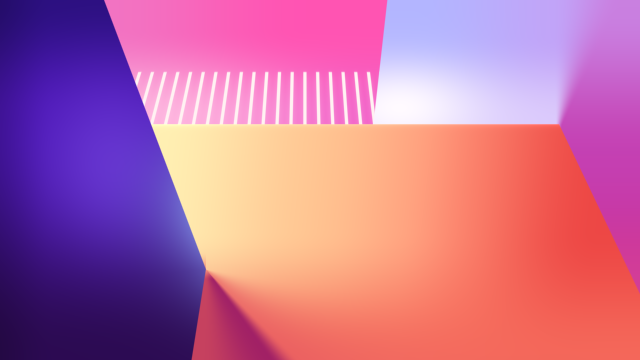
A Shadertoy shader for this background:

```glsl
// Signed distance to the line a-b, positive on its right-hand side
float side(vec2 p, vec2 a, vec2 b) {
    vec2 d = normalize(b - a);
    return dot(p - a, vec2(d.y, -d.x));
}

// Antialiased coverage of the positive side
float cover(float d) {
    float px = 0.8 / iResolution.y;
    return smoothstep(-px, px, d);
}

// Soft elliptical light
float glow(vec2 p, vec2 center, vec2 radius) {
    vec2 q = (p - center) / radius;
    return exp(-dot(q, q));
}

vec3 pinkWall(vec2 p) {
    vec3 col = mix(vec3(0.95, 0.45, 0.76), vec3(1.0, 0.33, 0.70), smoothstep(0.3, 0.85, p.x));
    float low = smoothstep(0.92, 0.67, p.y);
    vec3 haze = mix(vec3(1.0, 0.75, 0.89), vec3(0.94, 0.40, 0.80), smoothstep(0.45, 1.05, p.x));
    col = mix(col, haze, 0.85 * low);

    // Light bars fanning out towards the floor
    float t = (0.803 - p.y) / 0.148;
    float spread = 1.0 + 0.1 * t;
    float x = 0.847 + (p.x - 0.847) / spread;
    float d = abs(fract((x - 0.847) / 0.0352 + 0.5) - 0.5) * 0.0352 * spread;
    float bar = cover(0.0045 - d) * smoothstep(0.0, 0.04, t);
    float halo = exp(-d * 130.0) * smoothstep(-0.08, 0.25, t);
    col = mix(col, vec3(1.0, 0.82, 0.93), 0.35 * halo);
    return mix(col, vec3(1.0, 0.95, 0.95), bar);
}

vec3 paleWall(vec2 p) {
    vec3 col = mix(vec3(0.70, 0.71, 1.0), vec3(0.76, 0.64, 0.97), smoothstep(1.15, 1.6, p.x));
    col = mix(col, vec3(0.88, 0.82, 0.99), smoothstep(0.9, 0.66, p.y) * 0.8);
    return mix(col, vec3(1.0, 0.98, 1.0), glow(p, vec2(1.11, 0.70), vec2(0.22, 0.12)));
}

vec3 rightWall(vec2 p) {
    vec3 col = mix(vec3(0.79, 0.20, 0.61), vec3(0.77, 0.25, 0.70), smoothstep(0.25, 0.6, p.y));
    col = mix(col, vec3(0.79, 0.50, 0.88), smoothstep(0.55, 0.98, p.y));
    return mix(col, vec3(0.86, 0.28, 0.58), 0.5 * smoothstep(0.45, 0.2, p.y));
}

vec3 leftWall(vec2 p, float edge) {
    vec3 col = mix(vec3(0.17, 0.04, 0.32), vec3(0.29, 0.08, 0.70), smoothstep(0.02, 0.65, p.y));
    col = mix(col, vec3(0.17, 0.06, 0.50), smoothstep(0.68, 1.0, p.y));
    col = mix(col, vec3(0.41, 0.21, 0.83), 0.85 * glow(p, vec2(0.30, 0.55), vec2(0.20, 0.24)));
    col = mix(col, vec3(0.48, 0.52, 0.86), 0.8 * exp(-edge * 9.0) * glow(p, vec2(0.53, 0.37), vec2(0.3, 0.20)));
    return col * mix(0.8, 1.0, smoothstep(-0.05, 0.15, p.x));
}

vec3 floorPlane(vec2 p, vec2 corner) {
    // Warm ramp from the lit left to the red right
    float r = p.x + 0.12 * (0.655 - p.y);
    vec3 col = mix(vec3(1.0, 0.94, 0.70), vec3(1.0, 0.77, 0.57), smoothstep(0.42, 0.95, r));
    col = mix(col, vec3(1.0, 0.58, 0.47), smoothstep(0.85, 1.35, r));
    col = mix(col, vec3(0.93, 0.28, 0.27), smoothstep(1.15, 1.70, r));
    col = mix(col, vec3(0.96, 0.42, 0.36), 0.9 * smoothstep(0.36, 0.0, p.y));

    // Shadow falling from the wall corner
    vec2 q = p - corner;
    float angle = atan(q.x, -q.y);
    float shade = smoothstep(1.45, 0.66, angle) * smoothstep(0.05, -0.03, q.y);
    col = mix(col, vec3(0.90, 0.34, 0.38), 0.7 * shade);
    float core = smoothstep(0.80, 0.62, angle) * smoothstep(0.0, -0.03, q.y);
    vec3 dusk = mix(vec3(0.76, 0.24, 0.37), vec3(0.60, 0.10, 0.40), smoothstep(-0.05, 0.65, angle));
    return mix(col, dusk, 0.9 * core);
}

void mainImage(out vec4 fragColor, in vec2 fragCoord) {
    vec2 p = fragCoord / iResolution.y;
    p.x += 0.5 * (16.0 / 9.0 - iResolution.x / iResolution.y);
    vec2 corner = vec2(0.572, 0.252);
    vec2 farCorner = vec2(1.553, 0.655);

    // Back walls
    float split = side(p, vec2(1.037, 0.655), vec2(1.076, 1.0));
    vec3 col = mix(pinkWall(p), paleWall(p), cover(split));

    // Right wall, its upper seam blurred by haze
    float seam = side(p, farCorner, vec2(1.63, 1.0));
    float blur = 0.01 + 0.25 * max(p.y - 0.655, 0.0);
    col = mix(col, rightWall(p), smoothstep(-blur, blur, seam));

    // Floor with a thin bright rim
    float floorEdge = min(0.655 - p.y, -side(p, vec2(1.778, 0.183), farCorner));
    vec3 ground = floorPlane(p, corner);
    ground += 0.10 * exp(-abs(0.655 - p.y) * 180.0);
    col = mix(col, ground, cover(floorEdge));

    // Left wall, bent at the corner
    float upper = side(p, corner, vec2(0.289, 1.0));
    float lower = side(p, vec2(0.532, 0.0), corner);
    float wallEdge = min(-upper, -lower);
    col = mix(col, leftWall(p, max(wallEdge, 0.0)), cover(wallEdge));

    fragColor = vec4(clamp(col, 0.0, 1.0), 1.0);
}
```
